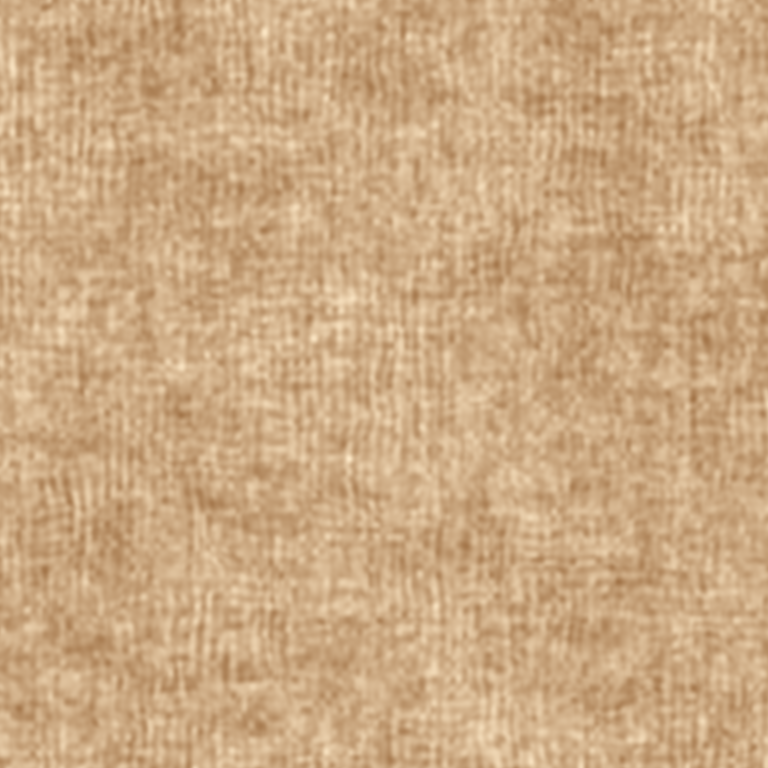
This texture is drawn by a Shadertoy shader. Its source:

```glsl
#define MEAN_COLOR vec3(0.802, 0.667, 0.513)
#define TONE_STEP vec3(0.044, 0.056, 0.061)
#define THREADS vec2(64.0, 58.0)
#define GRAIN_SCALE vec2(122.0, 104.0)
#define GRAIN 0.70
#define RIB 0.50
#define WARP_STREAK 0.32
#define WEFT_STREAK 0.32
#define MOTTLE 0.28
#define CLOUD 0.34

const float TAU = 6.2831853;

// Integer hash of a lattice cell, from -1 to 1
float hash(vec2 cell, uint seed) {
    uvec2 q = uvec2(ivec2(cell)) * uvec2(1597u, 3571u) + seed * 7919u;
    uint h = (q.x ^ (q.y << 7)) * 747796405u + q.y * 2891337u;
    h = (h ^ (h >> 15)) * 277803737u;
    h = (h ^ (h >> 13)) * 668265263u;
    h ^= h >> 16;
    return float(h >> 8) / 8388608.0 - 1.0;
}

// Smooth value noise scaled to about unit deviation
float noise(vec2 p, uint seed) {
    vec2 cell = floor(p);
    vec2 f = fract(p);
    f = f * f * (3.0 - 2.0 * f);
    float low = mix(hash(cell, seed), hash(cell + vec2(1, 0), seed), f.x);
    float high = mix(hash(cell + vec2(0, 1), seed), hash(cell + vec2(1, 1), seed), f.x);
    return mix(low, high, f.y) / 0.43;
}

// Wavering ribs of the weave, fading in and out
float weave(vec2 p) {
    vec2 phase = TAU * p * THREADS;
    phase.x += 0.7 * noise(p * vec2(14.0, 18.0), 1u);
    phase.y += 0.9 * noise(p * vec2(20.0, 12.0), 2u);
    float warpFade = 0.8 + 0.35 * noise(p * 11.0, 3u);
    float weftFade = 0.4 + 0.3 * noise(p * 13.0, 4u);
    return warpFade * sin(phase.x) + weftFade * sin(phase.y);
}

void mainImage(out vec4 fragColor, in vec2 fragCoord) {
    vec2 uv = fragCoord / iResolution.y;

    // Bend the threads slightly
    vec2 bend = vec2(noise(uv * 24.0, 5u), noise(uv * 24.0, 6u));
    vec2 p = uv + 0.0016 * bend;

    // Fine fibres, from two lattices at different angles
    vec2 turned = mat2(0.8, 0.6, -0.6, 0.8) * p + 3.0;
    float fibres = 0.8 * noise(p * GRAIN_SCALE, 7u)
                 + 0.6 * noise(turned * GRAIN_SCALE.y, 8u);

    // Threads and uneven yarn along both directions
    float tone = GRAIN * fibres + RIB * weave(p);
    tone += WARP_STREAK * noise(p * vec2(118.0, 17.0), 9u);
    tone += WEFT_STREAK * noise(p * vec2(9.0, 84.0), 10u);

    // Broad patches of lighter and darker cloth
    tone += MOTTLE * noise(turned * 25.0, 11u);
    tone += CLOUD * noise(turned * 7.0, 12u);

    fragColor = vec4(clamp(MEAN_COLOR + TONE_STEP * tone, 0.0, 1.0), 1.0);
}
```
